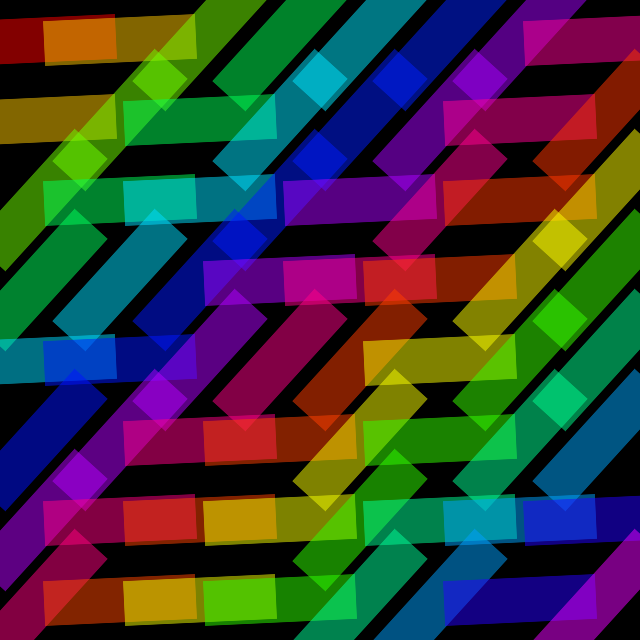
Reproduce this pattern procedurally as a Shadertoy shader.

```glsl
const float GRID = 8.0;                      // cells across and down
const vec2  BAR_HALF_SIZE = vec2(0.95, 0.28); // in cells
const float TILT = 0.047;                    // radians, shared by every bar
const float DIAGONAL_TURN = 0.7853982;       // extra turn of a diagonal bar
const float DIAGONAL_CHANCE = 0.47;
const float BAR_OPACITY = 0.51;
const vec2  HUE_STEP = vec2(0.129, 0.131);   // per column, per row from the top
const vec2  SEED = vec2(17.0, 5.0);
const vec3  BACKGROUND = vec3(0.0);

float hash(vec2 cell) {
    vec3 p = fract(vec3(cell.xyx + SEED.xyx) * 0.1031);
    p += dot(p, p.yzx + 33.33);
    return fract((p.x + p.y) * p.z);
}

vec3 hueColor(float hue) {
    return clamp(abs(mod(hue * 6.0 + vec3(0.0, 4.0, 2.0), 6.0) - 3.0) - 1.0, 0.0, 1.0);
}

float boxDistance(vec2 p, vec2 halfSize) {
    vec2 d = abs(p) - halfSize;
    return length(max(d, 0.0)) + min(max(d.x, d.y), 0.0);
}

vec2 rotate(vec2 p, float angle) {
    float c = cos(angle), s = sin(angle);
    return vec2(c * p.x + s * p.y, c * p.y - s * p.x);
}

void mainImage(out vec4 fragColor, in vec2 fragCoord) {
    // Cell space with rows counted downward
    vec2 p = fragCoord / iResolution.xy * GRID;
    p.y = GRID - p.y;
    vec2 home = floor(p);
    float halfPixel = 0.5 * GRID / iResolution.y;

    // Neighbouring bars, painted row by row, left to right
    vec3 color = BACKGROUND;
    for (int row = -1; row <= 1; row++) {
        for (int column = -1; column <= 1; column++) {
            vec2 cell = home + vec2(column, row);
            if (any(lessThan(cell, vec2(0.0))) || any(greaterThanEqual(cell, vec2(GRID)))) continue;

            // Each cell holds either a level or a diagonal bar
            float angle = TILT + DIAGONAL_TURN * step(hash(cell), DIAGONAL_CHANCE);
            vec2 local = (p - cell - 0.5) * vec2(1.0, -1.0);
            float d = boxDistance(rotate(local, angle), BAR_HALF_SIZE);
            float coverage = 1.0 - smoothstep(-halfPixel, halfPixel, d);

            color = mix(color, hueColor(dot(cell, HUE_STEP)), BAR_OPACITY * coverage);
        }
    }
    fragColor = vec4(color, 1.0);
}
```
